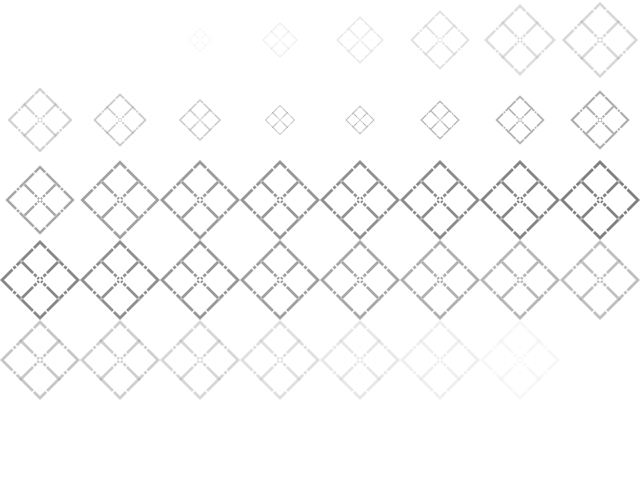
A Shadertoy shader for this background:

```glsl
// A grid of grey dashed diamond windows that grow, shrink and fade in reading order.

const float ROWS = 6.0;
const float COLUMNS = 8.0;
const vec3 PAPER = vec3(1.0);
const float PEAK_FRAME = 23.0;    // frame with the darkest ink
const float LAST_FRAME = 39.0;    // frame where the ink is gone
const float PEAK_INK = 0.50;
const float JOINT_INK = 0.30;     // ink where bars meet the frame
const float FRAME_WIDTH = 0.10;
const float BAR_HALF_WIDTH = 0.047;
const float GAP_HALF_WIDTH = 0.026;
const float CENTRE_GAP = 0.055;
const vec3 FRAME_GAPS = vec3(-0.62, 0.24, 0.40);
const vec2 BAR_GAPS = vec2(0.15, 0.32);

// Box-filtered coverage of the interval from lo to hi
float band(float x, float lo, float hi, float blur) {
    return clamp((x - lo) / blur + 0.5, 0.0, 1.0)
         - clamp((x - hi) / blur + 0.5, 0.0, 1.0);
}

float gap(float x, float centre, float blur) {
    return band(x, centre - GAP_HALF_WIDTH, centre + GAP_HALF_WIDTH, blur);
}

// Half-diagonal as a share of half a cell: grow, shrink, grow, hold
float diamondSize(float frame) {
    float firstGrowth = 0.15 * frame;
    float shrink = 0.958 - 0.144 * (frame - 7.0);
    float secondGrowth = 0.365 + 0.125 * (frame - 12.0);
    return clamp(max(min(firstGrowth, shrink), secondGrowth), 0.02, 1.0);
}

float inkStrength(float frame) {
    float rise = frame / PEAK_FRAME;
    float fall = (LAST_FRAME - frame) / (LAST_FRAME - PEAK_FRAME);
    return PEAK_INK * clamp(min(rise, fall), 0.0, 1.0);
}

// Darkness of one diamond whose corners lie at distance 1
float diamondInk(vec2 p, float ink, float blur) {
    vec2 q = abs(p);
    float outward = q.x + q.y;
    float along = q.x - q.y;

    // Outer frame with short breaks
    float border = band(outward, 1.0 - FRAME_WIDTH, 1.0, blur);
    for (int i = 0; i < 3; i++) {
        border *= 1.0 - gap(along, FRAME_GAPS[i], blur);
    }

    // Crossing bars with dashes near the centre
    float across = band(along, -BAR_HALF_WIDTH, BAR_HALF_WIDTH, blur);
    float bars = across * band(outward, CENTRE_GAP, 1.0 - FRAME_WIDTH, blur);
    for (int i = 0; i < 2; i++) {
        bars *= 1.0 - gap(outward, BAR_GAPS[i], blur);
    }

    // Small squares at the joints
    float joint = across * band(outward, 1.0 - FRAME_WIDTH, 1.0, blur);
    float jointInk = min(JOINT_INK, 1.5 * ink);
    return mix(ink * max(border, bars), jointInk, joint);
}

void mainImage(out vec4 fragColor, in vec2 fragCoord) {
    // Cells are numbered from the top left
    vec2 grid = fragCoord / iResolution.xy * vec2(COLUMNS, ROWS);
    vec2 cell = floor(grid);
    float frame = cell.x + COLUMNS * (ROWS - 1.0 - cell.y);

    float size = diamondSize(frame);
    vec2 p = (fract(grid) * 2.0 - 1.0) / size;
    float blur = 1.414 * 2.0 * ROWS / (iResolution.y * size);

    float darkness = diamondInk(p, inkStrength(frame), blur);
    fragColor = vec4(PAPER * (1.0 - darkness), 1.0);
}
```
